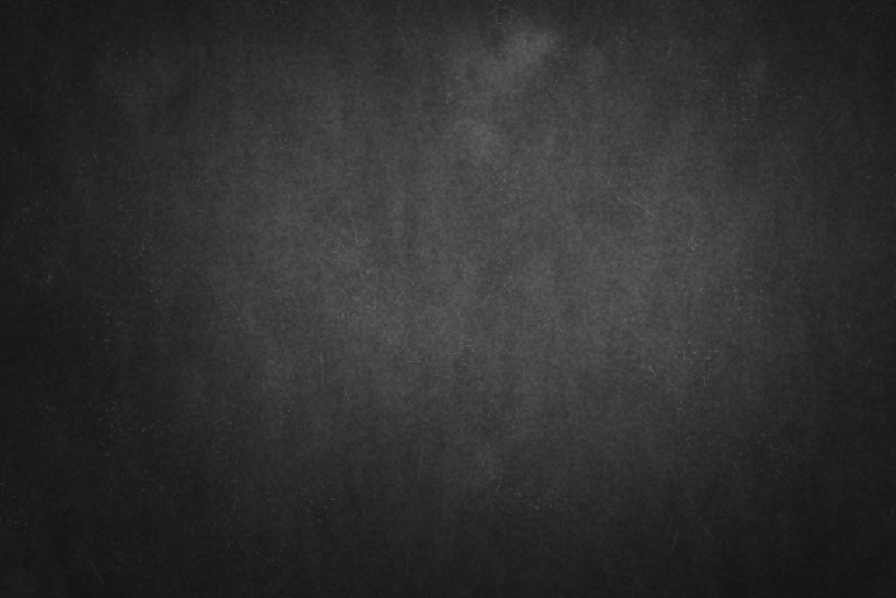
Give the GLSL for this texture, as a Shadertoy shader.

```glsl
// Worn charcoal chalkboard with a soft off-centre glow, dusty smudges and fine scratches.
#define GLOW_CENTER vec2(0.545, 0.585)
#define GLOW_RADIUS vec2(0.50, 0.56)
#define GLOW_FALLOFF 2.0
#define EDGE_LEVEL 0.088
#define GLOW_LEVEL 0.218
#define CLOUD_AMOUNT 0.16
#define STREAK_AMOUNT 0.10
#define GRAIN_AMOUNT 0.17
#define DUST_AMOUNT 0.10
#define SCRATCH_AMOUNT 0.085

float hash(vec2 p) {
    vec3 q = fract(vec3(p.xyx) * 0.1031);
    q += dot(q, q.yzx + 33.33);
    return fract((q.x + q.y) * q.z);
}

float valueNoise(vec2 p) {
    vec2 cell = floor(p), f = fract(p);
    f = f * f * (3.0 - 2.0 * f);
    float low = mix(hash(cell), hash(cell + vec2(1, 0)), f.x);
    float high = mix(hash(cell + vec2(0, 1)), hash(cell + vec2(1, 1)), f.x);
    return mix(low, high, f.y);
}

float fbm(vec2 p) {
    float sum = 0.0, weight = 0.5;
    for (int i = 0; i < 5; i++) {
        sum += weight * valueNoise(p);
        p = mat2(0.8, 0.6, -0.6, 0.8) * p * 2.05 + 17.3;
        weight *= 0.5;
    }
    return sum;
}

// Soft elliptical spot of chalk dust
float smudge(vec2 uv, vec2 center, vec2 radius) {
    vec2 d = (uv - center) / radius;
    return exp(-dot(d, d));
}

// One random thin stroke in some cells of a grid
float scratches(vec2 p, float scale, float density, float pixel) {
    vec2 base = floor(p * scale);
    float ink = 0.0;
    for (int j = -1; j <= 1; j++)
    for (int i = -1; i <= 1; i++) {
        vec2 cell = base + vec2(i, j) + 71.0;
        if (hash(cell + 5.7) > density) continue;
        vec2 center = cell - 71.0 + vec2(hash(cell), hash(cell + 31.1));
        float angle = 6.2832 * hash(cell + 13.9);
        vec2 dir = vec2(cos(angle), sin(angle));
        vec2 d = p * scale - center;
        float along = dot(d, dir);
        float len = mix(0.06, 0.45, pow(hash(cell + 47.3), 2.0));
        float bend = 0.25 * along * along;
        float across = abs(dot(d, vec2(-dir.y, dir.x)) - bend) / scale;
        float line = 1.0 - smoothstep(0.0006, 0.0014 + pixel, across);
        ink += line * (1.0 - smoothstep(0.4 * len, len, abs(along))) * hash(cell + 9.2);
    }
    return min(ink, 1.0);
}

void mainImage(out vec4 fragColor, in vec2 fragCoord) {
    vec2 uv = fragCoord / iResolution.xy;
    vec2 p = fragCoord / iResolution.y;
    float pixel = 1.0 / iResolution.y;

    // Broad glow falling to dark edges
    float r = length((uv - GLOW_CENTER) / GLOW_RADIUS);
    float level = EDGE_LEVEL + GLOW_LEVEL * exp(-GLOW_FALLOFF * pow(r, 2.6));

    // Cloudy wear and upright wiping streaks
    float cloud = fbm(p * 4.5 + 3.0) - 0.48;
    float mottle = fbm(p * vec2(22.0, 17.0) + 40.0) - 0.48;
    float streak = fbm(p * vec2(48.0, 11.0) + 9.0) - 0.48;
    float weave = valueNoise(p * vec2(35.0, 170.0)) - 0.5;
    float shade = 1.0 + CLOUD_AMOUNT * 2.0 * cloud + CLOUD_AMOUNT * mottle
                + STREAK_AMOUNT * 2.0 * streak + 0.05 * weave;

    // Dusty spots, broken up by the mottling
    float dust = smudge(uv, vec2(0.595, 0.91), vec2(0.06, 0.05))
               + 0.7 * smudge(uv, vec2(0.55, 0.80), vec2(0.025, 0.06))
               + 0.5 * smudge(uv, vec2(0.50, 0.42), vec2(0.03, 0.025))
               + 0.4 * smudge(uv, vec2(0.54, 0.21), vec2(0.03, 0.06))
               + 0.45 * smudge(uv, vec2(0.82, 0.88), vec2(0.04, 0.05))
               + 0.35 * smudge(uv, vec2(0.15, 0.86), vec2(0.09, 0.06))
               + 0.3 * smudge(uv, vec2(0.05, 0.04), vec2(0.06, 0.04));
    level = level * shade + DUST_AMOUNT * dust * max(0.0, 0.45 + 2.2 * mottle);

    // Fine grain and clustered chalk specks
    float grain = valueNoise(p * 290.0) + valueNoise(p * 171.0 + 60.0) - 1.0;
    level *= 1.0 + GRAIN_AMOUNT * grain;
    float cluster = smoothstep(0.42, 0.72, fbm(p * 13.0 + 80.0));
    float speck = smoothstep(0.76, 0.98, valueNoise(p * 230.0 + 20.0));
    level += DUST_AMOUNT * speck * cluster * (0.35 + 2.0 * level);

    // Scratches in two sizes
    float marks = scratches(p, 9.0, 0.30, pixel) + 0.8 * scratches(p + 3.7, 21.0, 0.22, pixel);
    level += SCRATCH_AMOUNT * marks * (0.25 + 1.5 * level);

    fragColor = vec4(vec3(clamp(level, 0.0, 1.0)), 1.0);
}
```
